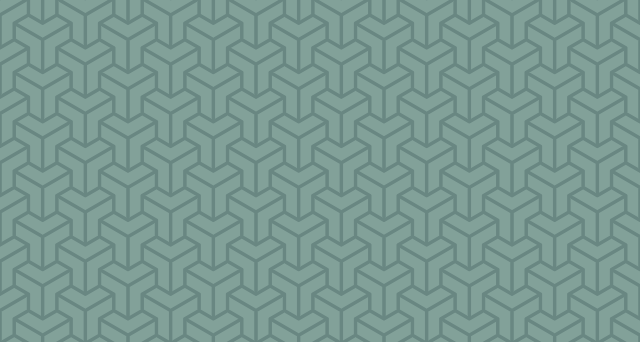
Reproduce this pattern procedurally as a WebGL 2 fragment shader.

```glsl
#version 300 es
precision highp float;
// Interlocking three-armed blocks outlined in dark teal on a hexagonal lattice.

#define COLUMNS 15.0
#define LINE_WIDTH 0.21
#define ROW_SHIFT 0.5
#define FILL_COLOR vec3(0.51, 0.63, 0.60)
#define LINE_COLOR vec3(0.41, 0.53, 0.51)

uniform vec2 u_resolution;
out vec4 fragColor;

const float HALF_SQRT3 = 0.8660254;
// Column pitch and row pitch, in units of the arm's half length.
const float COLUMN_PITCH = 3.0 * HALF_SQRT3;
const float ROW_PITCH = 3.0;

float segmentDistance(vec2 p, vec2 a, vec2 b) {
    vec2 ab = b - a;
    float t = clamp(dot(p - a, ab) / dot(ab, ab), 0.0, 1.0);
    return length(p - a - ab * t);
}

// Mirrors the plane into half of the arm that points down.
vec2 foldToArm(vec2 p) {
    vec2 normal = vec2(0.5, HALF_SQRT3);
    p.x = abs(p.x);
    p -= 2.0 * max(dot(p, normal), 0.0) * normal;
    p.x = abs(p.x);
    return p;
}

// Distance to the spokes and outline of one block centered at the origin.
float blockDistance(vec2 p) {
    vec2 q = foldToArm(p);
    vec2 tip = vec2(0.0, -2.0);
    vec2 shoulder = vec2(HALF_SQRT3, -1.5);
    vec2 notch = vec2(HALF_SQRT3, -0.5);
    float spoke = segmentDistance(q, vec2(0.0), tip);
    float cap = segmentDistance(q, tip, shoulder);
    float side = segmentDistance(q, shoulder, notch);
    return min(spoke, min(cap, side));
}

// Distance to the nearest line among the neighboring blocks.
float latticeDistance(vec2 p) {
    float column = round(p.x / COLUMN_PITCH);
    float nearest = 1e3;
    for (int i = -1; i <= 1; i++) {
        float c = column + float(i);
        float stagger = 0.5 * ROW_PITCH * mod(c, 2.0);
        float row = round((p.y - stagger) / ROW_PITCH);
        for (int j = -1; j <= 1; j++) {
            vec2 center = vec2(c * COLUMN_PITCH, (row + float(j)) * ROW_PITCH + stagger);
            nearest = min(nearest, blockDistance(p - center));
        }
    }
    return nearest;
}

void main() {
    // Scale by canvas width, with the rows anchored to mid height.
    float pixel = COLUMNS * COLUMN_PITCH / u_resolution.x;
    vec2 p = (gl_FragCoord.xy - vec2(0.0, 0.5 * u_resolution.y)) * pixel;
    p.y -= ROW_SHIFT;

    // Lines with a one-pixel smooth edge.
    float edge = latticeDistance(p) - 0.5 * LINE_WIDTH;
    float line = 1.0 - smoothstep(-0.6 * pixel, 0.6 * pixel, edge);
    fragColor = vec4(mix(FILL_COLOR, LINE_COLOR, line), 1.0);
}
```
